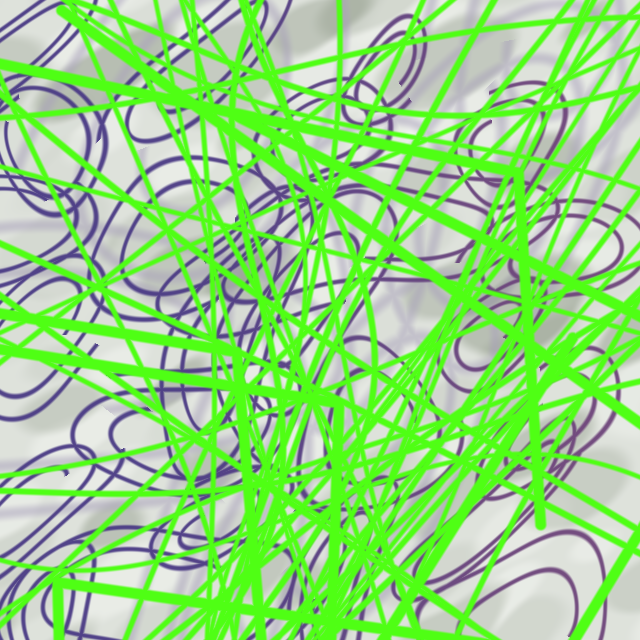
Reproduce this pattern procedurally as a Shadertoy shader.

```glsl
#define STRANDS 44
#define SCRIBBLES 24
#define GHOSTS 7
#define BARS 4
#define STRAND_WIDTH 0.0042
#define BAR_WIDTH 0.0085
#define INK_WIDTH 0.0034
#define SOFTNESS 0.0024
#define FAN_HUB vec2(0.85, 0.46)

const vec3 PAPER = vec3(0.87, 0.885, 0.86);
const vec3 PALE = vec3(0.94, 0.95, 0.93);
const vec3 MOSS = vec3(0.56, 0.60, 0.53);
const vec3 LILAC = vec3(0.66, 0.63, 0.73);
const vec3 INK_LEFT = vec3(0.29, 0.23, 0.52);
const vec3 INK_RIGHT = vec3(0.43, 0.27, 0.48);
const vec3 NEON = vec3(0.31, 1.0, 0.08);

vec4 hash4(float n) {
    return fract(sin(n * vec4(12.99, 78.23, 39.35, 93.99) + 1.7) * 4375.85);
}

vec2 scatter(float n) {
    return fract(0.5 + n * vec2(0.7549, 0.5698));
}

// Projects a vector onto axes turned by the given angle
mat2 turn(float angle) {
    float c = cos(angle), s = sin(angle);
    return mat2(c, -s, s, c);
}

float stroke(float dist, float halfWidth, float soft) {
    return 1.0 - smoothstep(halfWidth - soft, halfWidth + soft, dist);
}

float segment(vec2 p, vec2 a, vec2 b) {
    vec2 ab = b - a;
    return length(p - a - ab * clamp(dot(p - a, ab) / dot(ab, ab), 0.0, 1.0));
}

// Cellular smudges: x holds dark tone, y holds light tone
vec2 smudges(vec2 p) {
    vec2 tone = vec2(0.0), base = floor(p);
    for (int y = -1; y <= 1; y++)
    for (int x = -1; x <= 1; x++) {
        vec2 cell = base + vec2(x, y);
        vec4 h = hash4(dot(cell, vec2(17.3, 59.1)));
        float radius = mix(0.35, 0.8, h.w);
        float d = length(p - cell - 0.2 - 0.6 * h.xy);
        float body = 1.0 - smoothstep(radius - 0.2, radius, d);
        tone += body * vec2(h.z * h.z * h.z, step(h.z, 0.4) * 0.6);
    }
    return tone;
}

// Two turns of a slanted elliptic spiral
float spiral(vec2 p, float n, float size) {
    vec4 h = hash4(n + 5.3), g = hash4(n + 131.9);
    vec2 axes = size * vec2(mix(0.09, 0.24, h.x), mix(0.05, 0.11, h.y));
    vec2 q = turn(mix(0.1, 1.4, h.z)) * (p - scatter(n)) / axes;
    q.y += 0.3 * sin(1.7 * q.x + 6.28 * g.x);
    float radius = max(length(q), 0.001);
    float angle = fract(atan(q.y, q.x) / 6.2832 + h.w);
    float inner = mix(0.35, 0.65, g.y), pitch = mix(0.2, 0.45, g.z);
    float lap = clamp(round((radius - inner) / pitch - angle), 0.0, 1.0);
    float slope = length(q / axes) / radius;
    return abs(radius - inner - pitch * (angle + lap)) / slope;
}

// Long gently waving line; families differ in direction and bend
float strand(vec2 p, float n) {
    vec4 h = hash4(n + 3.1), g = hash4(n + 71.7);
    float family = mod(n, 4.0);
    float angle = family < 2.0 ? mix(0.4, 1.15, h.z)
                : family < 3.0 ? mix(1.2, 2.0, h.z) : mix(-0.7, 0.4, h.z);
    vec2 centre = family < 1.0 ? mix(FAN_HUB, h.xy, 0.35) : scatter(n + 0.4);
    float bend = g.x * (family < 2.0 ? 0.04 : 0.15);
    float freq = mix(2.0, 4.5, g.y), phase = 6.28 * g.z;
    vec2 q = turn(angle) * (p - centre);
    float wave = bend * (sin(freq * q.x + phase) - sin(phase));
    float slope = bend * freq * cos(freq * q.x + phase);
    return abs(q.y - wave) / sqrt(1.0 + slope * slope);
}

// Bent bar with one flat and one steep arm, plus a straight diagonal
float bars(vec2 p, float n) {
    vec4 h = hash4(n + 23.7);
    vec2 elbow = fract(vec2(0.53, 0.37) + n * vec2(0.28, 0.36));
    float side = elbow.x < 0.3 ? 1.0 : -1.0;
    float d = segment(p, elbow, elbow + vec2(side, mix(0.0, 0.26, h.x) * -side));
    d = min(d, segment(p, elbow, elbow + vec2(mix(-0.06, 0.05, h.y), -0.55)));
    float angle = mod(n, 2.0) < 1.0 ? mix(-0.65, -0.45, h.z) : mix(1.0, 1.3, h.z);
    vec2 reach = vec2(cos(angle), sin(angle)) * mix(0.4, 0.6, h.w);
    vec2 middle = fract(vec2(0.55, 0.66) + n * vec2(0.13, 0.47));
    return min(d, segment(p, middle - reach, middle + reach));
}

void mainImage(out vec4 fragColor, in vec2 fragCoord) {
    vec2 p = fragCoord / iResolution.y;
    float soft = max(SOFTNESS, 0.7 / iResolution.y);

    // Washed paper
    vec2 wobble = 0.012 * sin(p.yx * vec2(23.0, 19.0) + 2.0 * sin(p * 11.0));
    vec2 tone = smudges(turn(0.55) * (p + wobble) * vec2(6.0, 13.0));
    vec3 color = mix(PAPER, PALE, min(tone.y, 1.0));
    color = mix(color, MOSS, min(0.5 * tone.x, 0.8));

    // Blurred ghosts below the ink scribbles
    float ghost = 0.0, ink = 0.0, neon = 0.0;
    for (int i = 0; i < GHOSTS; i++)
        ghost = max(ghost, stroke(spiral(p, float(i) + 60.0, 2.0), 0.008, 0.008));
    vec2 handDrawn = p + 0.012 * sin(p.yx * 17.0 + vec2(0.0, 2.0));
    for (int i = 0; i < SCRIBBLES; i++)
        ink = max(ink, stroke(spiral(handDrawn, float(i), 1.0), INK_WIDTH, soft));
    color = mix(color, LILAC, 0.5 * ghost);
    color = mix(color, mix(INK_LEFT, INK_RIGHT, smoothstep(0.2, 0.9, p.x)), 0.95 * ink);

    // Neon web on top
    for (int i = 0; i < STRANDS; i++) {
        float width = STRAND_WIDTH * mix(0.8, 1.25, hash4(float(i) + 9.0).x);
        neon = max(neon, stroke(strand(p, float(i)), width, soft));
    }
    for (int i = 0; i < BARS; i++)
        neon = max(neon, stroke(bars(p, float(i)), BAR_WIDTH, soft));
    fragColor = vec4(mix(color, NEON, neon), 1.0);
}
```
